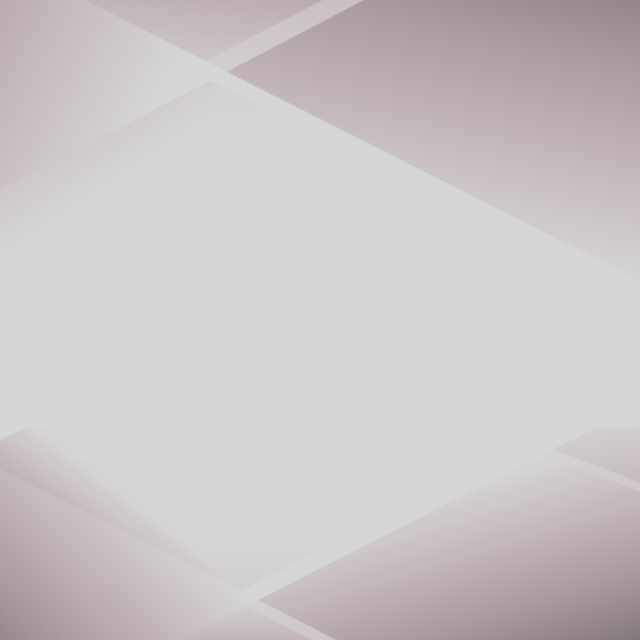
This background is drawn by a WebGL 1 fragment shader. Its source:

```glsl
precision highp float;
// Pale grey background with mauve translucent panels at the corners.
// Four slanted lines cut the canvas into panels; each panel has a linear
// darkness ramp, and thin light bands run along some of the lines.

uniform vec2 u_resolution;

// Palette, from lightest to darkest
const vec3 PALE = vec3(0.84, 0.84, 0.84);
const vec3 MIST = vec3(0.80, 0.77, 0.77);
const vec3 MAUVE = vec3(0.74, 0.69, 0.71);
const vec3 TAUPE = vec3(0.67, 0.62, 0.63);
const vec3 DUSK = vec3(0.58, 0.53, 0.55);
const vec3 SLATE = vec3(0.46, 0.43, 0.45);

// Lines: height at the left side, slope
const vec2 TOP_FALL = vec2(1.067, -0.506);
const vec2 TOP_RISE = vec2(0.703, 0.522);
const vec2 LOW_FALL = vec2(0.268, -0.510);
const vec2 LOW_RISE = vec2(-0.143, 0.510);
const vec2 SIDE_BAND = vec2(0.619, -0.380);
const vec2 LEFT_CAP = vec2(0.3125, 0.490);

// Darkness ramps: constant, change along x, change along y
const vec3 RAMP_TOP_RIGHT = vec3(-1.67, 0.47, 2.2);
const vec3 RAMP_TOP_LEFT = vec3(-0.35, -1.6, 0.9);
const vec3 RAMP_TOP = vec3(-2.405, 0.3, 2.8);
const vec3 RAMP_TOP_BAND = vec3(-1.5, 0.0, 1.8);
const vec3 RAMP_LOW_RIGHT = vec3(0.10, 1.05, -3.4);
const vec3 RAMP_SIDE = vec3(0.616, 0.5, -3.0);
const vec3 RAMP_SIDE_BAND = vec3(-0.87, 1.07, 0.0);
const vec3 RAMP_LOW_LEFT = vec3(0.98, -2.1, -2.2);
const vec3 RAMP_BOTTOM = vec3(0.42, 0.0, -5.0);
const vec3 RAMP_BOTTOM_BAND = vec3(0.22, 0.0, -2.6);

const float TOP_BAND_WIDTH = 0.030;
const float INNER_BAND_WIDTH = 0.024;
const float BOTTOM_BAND_WIDTH = 0.0175;
const float SIDE_BAND_HALF = 0.0068;
const float LOW_CAP = 0.332;
const float SOFTNESS = 0.002;

// Signed distance to a slanted line, positive above it
float above(vec2 p, vec2 line) {
  return (p.y - line.x - line.y * p.x) / sqrt(1.0 + line.y * line.y);
}

float cover(float d) {
  return smoothstep(-SOFTNESS, SOFTNESS, d);
}

float ramp(vec3 r, vec2 p) {
  return max(0.0, r.x + dot(r.yz, p));
}

vec3 tone(float darkness) {
  float t = darkness * 4.0;
  vec3 c = mix(PALE, MIST, clamp(t, 0.0, 1.0));
  c = mix(c, MAUVE, clamp(t - 1.0, 0.0, 1.0));
  c = mix(c, TAUPE, clamp(t - 2.0, 0.0, 1.0));
  c = mix(c, DUSK, clamp(t - 3.0, 0.0, 1.0));
  return mix(c, SLATE, clamp(t - 4.0, 0.0, 1.0));
}

// Faint shading inside the large central panel
float centreShade(vec2 p, float topFall, float topRise, float lowFall, float lowRise) {
  float upper = max(0.2 + 1.9 * topRise - 0.25 * p.x, 1.2 * (p.y - 0.8));
  upper = max(upper, 0.0) * cover(-topFall - INNER_BAND_WIDTH);
  float corner = max(0.48 - p.x - 4.5 * lowFall, 0.0);
  corner *= cover(-above(p, LEFT_CAP)) * cover(LOW_CAP - p.y);
  float tip = max(1.2 * (0.17 - p.y), 0.0);
  return upper + max(corner, tip) * cover(lowRise - INNER_BAND_WIDTH);
}

void main() {
  vec2 p = gl_FragCoord.xy / u_resolution;
  float topFall = above(p, TOP_FALL);
  float topRise = above(p, TOP_RISE);
  float lowFall = above(p, LOW_FALL);
  float lowRise = above(p, LOW_RISE);

  // Upper panels
  float centre = centreShade(p, topFall, topRise, lowFall, lowRise);
  float inside = mix(centre, ramp(RAMP_TOP_LEFT, p), cover(topRise));
  float top = mix(ramp(RAMP_TOP_BAND, p), ramp(RAMP_TOP, p), cover(topRise - TOP_BAND_WIDTH));
  float outside = mix(ramp(RAMP_TOP_RIGHT, p), top, cover(topRise));
  float darkness = mix(inside, outside, cover(topFall));

  // Lower right panel, split by a thin light band
  float side = above(p, SIDE_BAND);
  float right = mix(ramp(RAMP_LOW_RIGHT, p), ramp(RAMP_SIDE, p), cover(side));
  right = mix(right, ramp(RAMP_SIDE_BAND, p), cover(SIDE_BAND_HALF - abs(side)));
  darkness = mix(darkness, right, cover(-lowRise) * cover(LOW_CAP - p.y));

  // Lower left panel and the small triangle at the bottom
  float bottom = mix(ramp(RAMP_BOTTOM_BAND, p), ramp(RAMP_BOTTOM, p),
                     cover(-lowFall - BOTTOM_BAND_WIDTH));
  float left = mix(ramp(RAMP_LOW_LEFT, p), bottom, cover(-lowRise));
  darkness = mix(darkness, left, cover(-lowFall));

  gl_FragColor = vec4(tone(darkness), 1.0);
}
```
